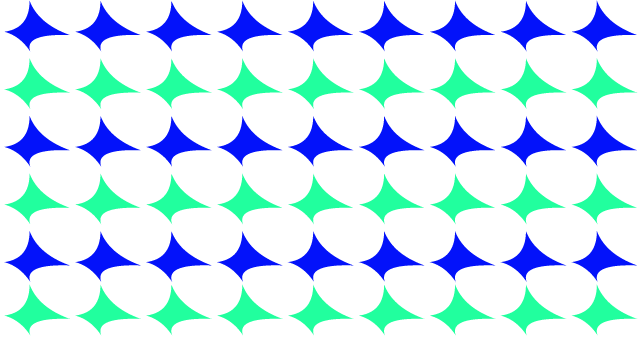
Give the GLSL for this pattern, as a WebGL 1 fragment shader.

```glsl
precision highp float;
// Grid of lopsided four-pointed stars in alternating blue and mint rows on white.

uniform vec2 u_resolution;

#define PITCH vec2(0.1108, 0.1704)  // cell size as a fraction of the canvas
#define LAST_ROW 5.0                // index of the bottom row
#define LAST_LIFT 0.072             // how far the bottom row is raised, in cells
#define BLUE vec3(0.01, 0.07, 0.98)
#define MINT vec3(0.13, 1.00, 0.62)
#define PAPER vec3(1.0)
#define SAMPLES 4                   // antialiasing samples per axis

// Star tips in cell units, y pointing down
#define TOP vec2(0.417, 0.010)
#define RIGHT vec2(0.987, 0.609)
#define BOTTOM vec2(0.429, 0.899)
#define LEFT vec2(0.059, 0.551)

float cross2(vec2 a, vec2 b) {
  return a.x * b.y - a.y * b.x;
}

// 1 on the star's side of a quadratic Bezier edge and of its chord.
// In barycentric coordinates the curve satisfies v * v = 4 * u * w.
float insideEdge(vec2 p, vec2 start, vec2 control, vec2 end) {
  vec2 toControl = control - start;
  vec2 toEnd = end - start;
  float area = cross2(toControl, toEnd);
  float v = cross2(p - start, toEnd) / area;
  float w = cross2(toControl, p - start) / area;
  float u = 1.0 - v - w;
  return step(0.0, v) * step(0.0, v * v - 4.0 * u * w);
}

float star(vec2 p) {
  return insideEdge(p, TOP, vec2(0.541, 0.413), RIGHT)
       * insideEdge(p, RIGHT, vec2(0.329, 0.580), BOTTOM)
       * insideEdge(p, BOTTOM, vec2(0.282, 0.623), LEFT)
       * insideEdge(p, LEFT, vec2(0.417, 0.493), TOP);
}

// Colour at a canvas position from 0 to 1, origin at the lower left
vec3 pattern(vec2 uv) {
  vec2 grid = vec2(uv.x, 1.0 - uv.y) / PITCH;
  grid.y += LAST_LIFT * step(LAST_ROW - LAST_LIFT, grid.y);
  float isMint = step(0.5, mod(floor(grid.y), 2.0));
  return mix(PAPER, mix(BLUE, MINT, isMint), star(fract(grid)));
}

void main() {
  // Average an even lattice of samples over each pixel
  vec3 sum = vec3(0.0);
  for (int j = 0; j < SAMPLES; j++) {
    for (int i = 0; i < SAMPLES; i++) {
      vec2 offset = (vec2(float(i), float(j)) + 0.5) / float(SAMPLES) - 0.5;
      sum += pattern((gl_FragCoord.xy + offset) / u_resolution);
    }
  }
  gl_FragColor = vec4(sum / float(SAMPLES * SAMPLES), 1.0);
}
```
